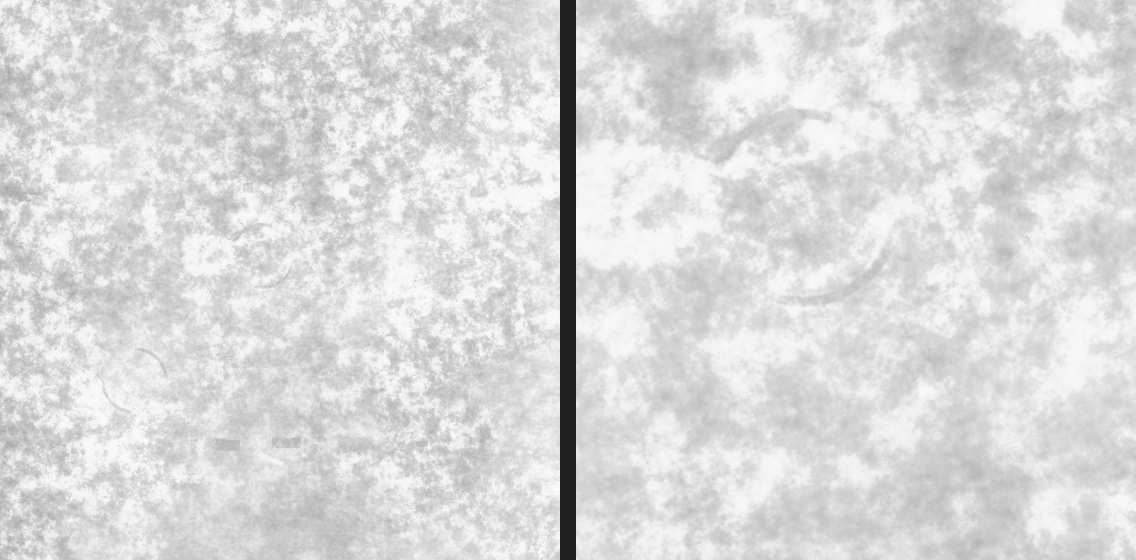
Left, the full canvas; right, a detail of the centre.
Give the GLSL for this texture, as a Shadertoy shader.

```glsl
// Pale grey weathered plaster: cloudy stains, flaky grit, faint rings and paper scraps.

float hash(vec2 p) {
    return fract(sin(dot(p, vec2(127.1, 311.7))) * 43758.5453);
}

float valueNoise(vec2 p) {
    vec2 cell = floor(p), f = fract(p);
    f = f * f * (3.0 - 2.0 * f);
    float low = mix(hash(cell), hash(cell + vec2(1, 0)), f.x);
    float high = mix(hash(cell + vec2(0, 1)), hash(cell + vec2(1, 1)), f.x);
    return mix(low, high, f.y);
}

// Five rotated octaves, normalised to 0..1; a higher gain gives a rougher field
float fbm(vec2 p, float gain) {
    float sum = 0.0, total = 0.0, weight = 1.0;
    for (int i = 0; i < 5; i++) {
        sum += weight * valueNoise(p);
        total += weight;
        weight *= gain;
        p = mat2(1.6, 1.2, -1.2, 1.6) * p + 17.3;
    }
    return sum / total;
}

float blob(vec2 p, vec2 center, vec2 size) {
    vec2 d = (p - center) / size;
    return exp(-dot(d, d));
}

float boxDistance(vec2 p, vec2 halfSize) {
    vec2 d = abs(p) - halfSize;
    return length(max(d, 0.0)) + min(max(d.x, d.y), 0.0);
}

mat2 rotation(float angle) {
    float c = cos(angle), s = sin(angle);
    return mat2(c, s, -s, c);
}

// Round pale specks, one per grid cell
float specks(vec2 p) {
    vec2 cell = floor(p);
    vec2 center = 0.3 + 0.4 * vec2(hash(cell + 3.1), hash(cell + 7.7));
    float radius = 0.3 * hash(cell + 13.3);
    float d = length(fract(p) - center) - radius;
    return (1.0 - smoothstep(-0.15, 0.12, d)) * step(0.6, hash(cell + 21.9));
}

// Worn circular stains, some pale and whole, some dark and broken into arcs
float rings(vec2 p, float wear) {
    float tone = 0.0;
    for (int i = 0; i < 7; i++) {
        float id = float(i);
        vec2 center = vec2(hash(vec2(id, 2.3)), hash(vec2(id, 5.9)));
        vec2 d = p - center;
        float radius = mix(0.035, 0.085, hash(vec2(id, 8.1)));
        float dark = step(0.65, hash(vec2(id, 4.4)));
        float width = mix(0.011, 0.003, dark);
        float band = 1.0 - smoothstep(width * 0.6, width * 1.4, abs(length(d) - radius));
        float arc = smoothstep(-0.2, 0.5, sin(atan(d.y, d.x) * 2.0 + id * 1.7));
        float worn = smoothstep(0.32, 0.5, wear);
        tone += band * worn * mix(0.045, -0.11 * arc, dark);
        tone += 0.012 * (1.0 - smoothstep(radius - 0.004, radius, length(d)));
    }
    return tone;
}

// Small torn rectangles and dashes, mostly level
float scraps(vec2 p, float wear) {
    float tone = 0.0;
    for (int i = 0; i < 20; i++) {
        float id = float(i);
        vec2 center = vec2(hash(vec2(id, 31.7)), hash(vec2(id, 47.2)));
        float tilt = (hash(vec2(id, 53.8)) - 0.5) * mix(0.1, 2.0, step(0.7, hash(vec2(id, 61.1))));
        vec2 halfSize = vec2(mix(0.008, 0.026, hash(vec2(id, 71.4))),
                             mix(0.002, 0.012, hash(vec2(id, 83.6))));
        float d = boxDistance(rotation(tilt) * (p - center), halfSize) + (wear - 0.5) * 0.006;
        float shade = mix(-0.09, 0.07, step(0.5, hash(vec2(id, 97.3))));
        tone += shade * (1.0 - smoothstep(-0.001, 0.001, d)) * smoothstep(0.25, 0.5, wear);
    }
    return tone;
}

void mainImage(out vec4 fragColor, in vec2 fragCoord) {
    vec2 uv = fragCoord / iResolution.xy;

    float cloud = fbm(uv * 3.5 + 4.2, 0.55) - 0.5;
    float mottle = fbm(uv * 13.0 + 31.0, 0.65) - 0.5;
    float grit = fbm(uv * 44.0 + 9.0, 0.75);
    float roughPatch = smoothstep(0.36, 0.62, fbm(uv * 4.0 + 52.0, 0.55));
    roughPatch = max(roughPatch, blob(uv, vec2(0.42, 0.62), vec2(0.28, 0.3)) * 0.8);

    // Broad stains
    float grey = 0.857 + 0.19 * cloud + 0.15 * mottle;
    grey -= 0.05 * blob(uv, vec2(0.58, 0.83), vec2(0.24, 0.15));
    grey -= 0.03 * blob(uv, vec2(0.2, 0.92), vec2(0.17, 0.1));
    grey += 0.05 * blob(uv, vec2(0.15, 0.7), vec2(0.14, 0.1));
    grey += 0.03 * smoothstep(0.6, 1.0, uv.x);

    // Flaking surface, fine weave and specks
    float flakes = smoothstep(0.42, 0.66, grit + 0.25 * mottle);
    grey += (grit - 0.5) * mix(0.2, 0.4, roughPatch);
    grey += (flakes - 0.33) * mix(0.015, 0.075, roughPatch);
    grey += 0.03 * (valueNoise(uv * vec2(70.0, 230.0)) - 0.5);
    grey += 0.03 * (valueNoise(uv * 256.0) - 0.5);
    grey += 0.035 * specks(uv * 75.0) + 0.03 * specks(uv * 34.0 + 40.0);

    grey += rings(uv, grit) + scraps(uv, grit);

    // Soft shoulder keeps the highlights just below white
    grey = min(grey, 0.92 + 0.06 * (1.0 - exp(-max(grey - 0.92, 0.0) / 0.06)));
    fragColor = vec4(vec3(clamp(grey, 0.64, 0.98)), 1.0);
}
```
